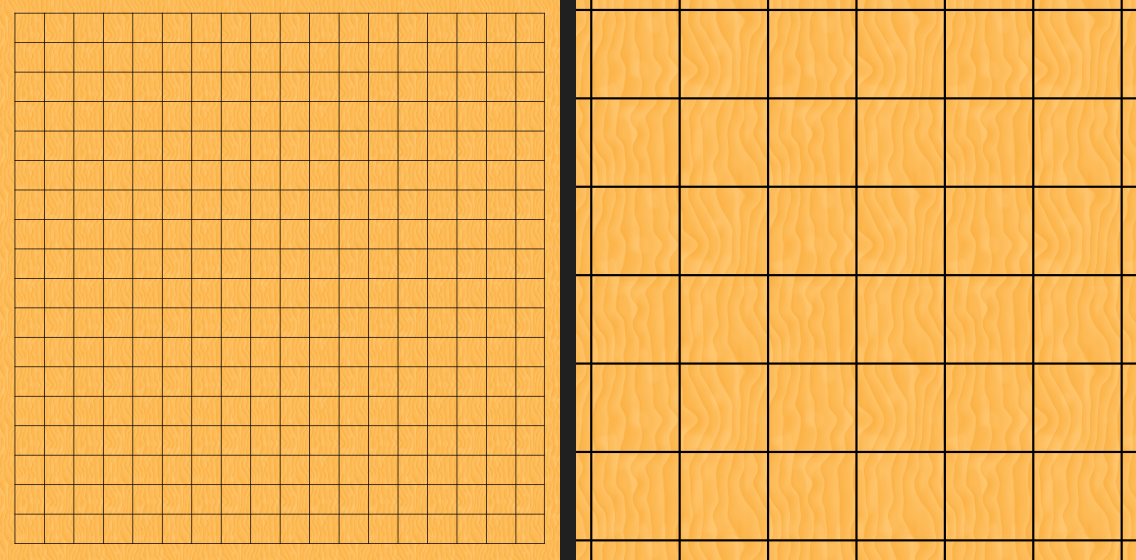
Left: the whole. Right: its middle third, enlarged.
A WebGL 2 fragment shader for this pattern:

```glsl
#version 300 es
precision highp float;
// A board of 18 by 18 cells ruled in thin black lines on honey-coloured wood.
// The wood is a small tile of wavy upright grain strips, built from wrapped
// value noise; the rulings are box-filtered so they keep their weight.

uniform vec2 u_resolution;
out vec4 fragColor;

float hash(vec2 p) {
    vec3 q = fract(vec3(p.xyx) * 0.1031);
    q += dot(q, q.yzx + 33.33);
    return fract((q.x + q.y) * q.z);
}

// Value noise that wraps after a whole number of lattice cells
float wrappedNoise(vec2 p, vec2 period) {
    vec2 i = floor(p), f = fract(p);
    f = f * f * (3.0 - 2.0 * f);
    vec2 a = mod(i, period), b = mod(i + 1.0, period);
    return mix(mix(hash(a), hash(vec2(b.x, a.y)), f.x),
               mix(hash(vec2(a.x, b.y)), hash(b), f.x), f.y);
}

vec3 wood(vec2 uv, float pixel) {
    vec2 tile = uv * 9.6;

    // Bend the strips, broadly and then with a fine ripple
    float bend = 1.8 * wrappedNoise(tile * vec2(4.0, 3.0), vec2(4.0, 3.0))
               + 0.7 * wrappedNoise(tile * vec2(9.0, 11.0) + 5.0, vec2(9.0, 11.0));
    float strip = tile.x * 13.0 + bend;
    float id = mod(floor(strip), 13.0);
    float across = fract(strip);

    // Each strip brightens toward one soft edge
    float edge = clamp(13.0 * 9.6 * pixel, 0.12, 0.5);
    float ramp = across * (1.0 - smoothstep(1.0 - edge, 1.0, across));

    // Tint of the strip, pale flecks and fine fibre
    float tint = hash(vec2(id, 7.0));
    float fleck = smoothstep(0.66, 0.9,
        wrappedNoise(tile * vec2(17.0, 8.0) + 3.0, vec2(17.0, 8.0)));
    float fibre = wrappedNoise(tile * vec2(31.0, 13.0), vec2(31.0, 13.0));
    float light = 0.04 + 0.62 * ramp + 0.26 * tint + 0.25 * fleck + 0.16 * fibre;
    return mix(vec3(0.98, 0.675, 0.225), vec3(1.0, 0.775, 0.43), clamp(light, 0.0, 1.0));
}

// Share of the pixel covered by a line whose centre is at distance d
float lineCover(float d, float pixel) {
    float halfWidth = 0.00065;
    float overlap = min(d + 0.5 * pixel, halfWidth) - max(d - 0.5 * pixel, -halfWidth);
    return clamp(overlap / pixel, 0.0, 1.0);
}

void main() {
    vec2 uv = gl_FragCoord.xy / u_resolution;
    vec2 pixel = 1.0 / u_resolution;
    vec3 color = wood(uv, pixel.x);

    // Nearest ruling each way; the last column is a little narrower
    vec2 first = vec2(0.0267, 0.0293), last = vec2(0.972, 0.9765);
    float pitch = 0.05262;
    vec2 index = clamp(round((uv - first) / pitch), 0.0, 17.0);
    vec2 d = min(abs(uv - first - index * pitch), abs(uv - last));

    // Rulings stop at the outer frame
    vec2 reach = clamp((min(uv - first, last - uv) + 0.00065) / pixel + 0.5, 0.0, 1.0);
    float upright = lineCover(d.x, pixel.x) * reach.y;
    float level = lineCover(d.y, pixel.y) * reach.x;
    color *= (1.0 - upright) * (1.0 - level);

    fragColor = vec4(color, 1.0);
}
```
